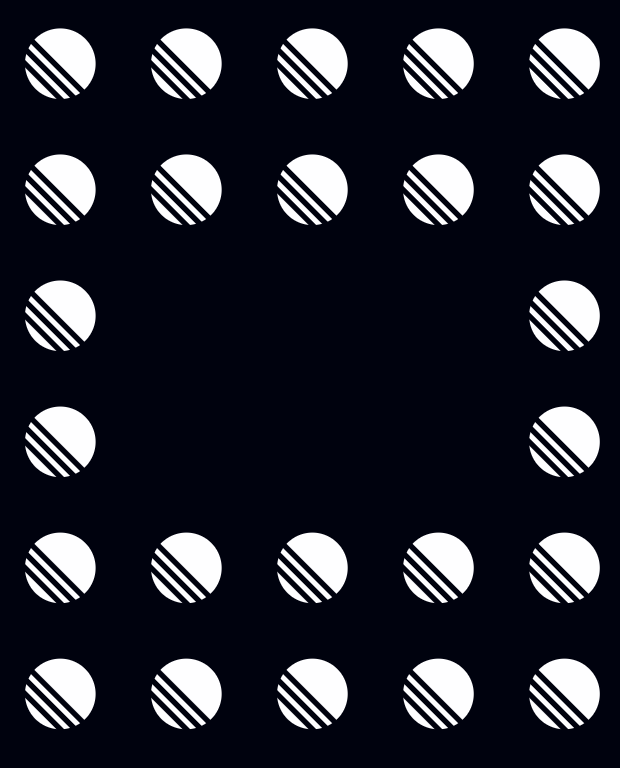
A WebGL 2 fragment shader for this pattern:

```glsl
#version 300 es
precision highp float;
// Grid of white discs on near-black navy, with an empty block in the middle.
// Each disc is a circle distance function cut by three diagonal bands.
// All lengths are fractions of the canvas height.

#define PITCH 0.16412
#define FIRST_CENTER vec2(0.0785, 0.0964)
#define GRID_SIZE vec2(5.0, 6.0)
#define RADIUS 0.0460
#define BAND_COUNT 3.0
#define BAND_START -0.0052
#define BAND_PITCH 0.0136
#define BAND_WIDTH 0.0070
#define NAVY vec3(0.0, 0.006, 0.055)
#define WHITE vec3(0.995, 0.995, 1.0)

uniform vec2 u_resolution;
out vec4 fragColor;

// Coverage of the inside of a signed distance, one pixel wide
float coverage(float dist, float pixel) {
  return clamp(0.5 - dist / pixel, 0.0, 1.0);
}

// Distance to the nearest of the diagonal bands
float bandDistance(vec2 p) {
  float across = dot(p, vec2(-0.70711));
  float along = across + BAND_START;
  float index = clamp(round(along / BAND_PITCH), 0.0, BAND_COUNT - 1.0);
  return abs(along - index * BAND_PITCH) - 0.5 * BAND_WIDTH;
}

// 1 where a grid cell holds a disc, 0 in the central gap
float cellFilled(vec2 cell) {
  bool gapColumn = cell.x > 0.5 && cell.x < GRID_SIZE.x - 1.5;
  bool gapRow = cell.y > 1.5 && cell.y < GRID_SIZE.y - 2.5;
  return gapColumn && gapRow ? 0.0 : 1.0;
}

void main() {
  float pixel = 1.0 / u_resolution.y;
  vec2 uv = gl_FragCoord.xy * pixel;

  // Nearest disc and position relative to its centre
  vec2 grid = uv - FIRST_CENTER;
  vec2 cell = clamp(round(grid / PITCH), vec2(0.0), GRID_SIZE - 1.0);
  vec2 p = grid - cell * PITCH;

  // Disc minus bands
  float disc = coverage(length(p) - RADIUS, pixel);
  float bands = coverage(bandDistance(p), pixel);
  float ink = disc * (1.0 - bands) * cellFilled(cell);

  fragColor = vec4(mix(NAVY, WHITE, ink), 1.0);
}
```
